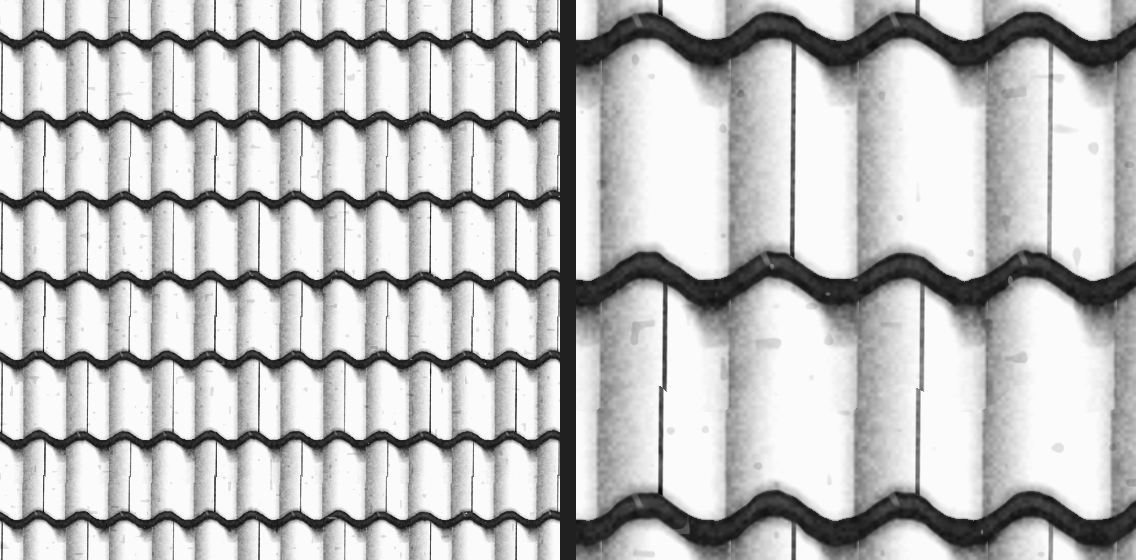
Left: the whole. Right: its middle third, enlarged.
A WebGL 1 fragment shader for this texture:

```glsl
precision highp float;
// Rows of pale rolled roof tiles with dark wavy lower lips, soft shadows and staggered seams.
uniform vec2 u_resolution;

float hash(vec2 p) {
  vec3 q = fract(vec3(p.xyx) * 0.1031);
  q += dot(q, q.yzx + 33.33);
  return fract((q.x + q.y) * q.z);
}

float noise(vec2 p) {
  vec2 i = floor(p), f = fract(p);
  f = f * f * (3.0 - 2.0 * f);
  return mix(mix(hash(i), hash(i + vec2(1.0, 0.0)), f.x),
             mix(hash(i + vec2(0.0, 1.0)), hash(i + 1.0), f.x), f.y);
}

// Brightness of a tile face: f runs across the column, t down from the lip.
float tileFace(float f, float t, float hasSeam, float seamInk) {
  float roll = pow(smoothstep(-0.05, mix(0.44, 0.56, hasSeam), f), 0.6);
  float lit = mix(0.5, 1.0, roll);

  // The neighbouring tile starts flat and bright to the right of the seam.
  float seamX = 0.49 - 0.015 * t;
  lit = mix(lit, 1.0, hasSeam * smoothstep(seamX - 0.01, seamX + 0.01, f));
  lit -= 0.16 * smoothstep(0.84, 1.0, f);

  // Shadow falling into the valley, narrowing downwards, and contact shade under the lip.
  float valleyShadow = smoothstep(0.6, 0.78, f - 0.6 * t) * (1.0 - smoothstep(0.16, 0.19, t));
  lit *= 1.0 - valleyShadow * mix(0.55, 0.15, smoothstep(0.0, 0.17, t));
  lit *= mix(0.58, 1.0, smoothstep(-0.01, 0.06, t));
  lit *= mix(0.85, 1.0, smoothstep(0.0, 0.25, t + 0.4 * f));

  // Thin seam, then a softened step to the next roll.
  float seam = 1.0 - smoothstep(0.008, 0.026, abs(f - seamX));
  lit = mix(lit, 0.2, seam * hasSeam * seamInk);
  return mix(lit, 0.56, smoothstep(0.965, 1.0, f));
}

void main() {
  vec2 uv = gl_FragCoord.xy / u_resolution;
  float u = uv.x * 13.07 - 0.562;
  float v = (1.0 - uv.y) * 7.0;
  float grain = 0.6 * noise(uv * 410.0) + 0.4 * noise(uv * 190.0 + 17.0);

  // Wavy lip: broad crests over the rolls, narrow valleys between them.
  float crestId = floor(u + 0.16);
  float crest = 1.0 - smoothstep(0.03, 0.46, abs(fract(u + 0.16) - 0.5));
  float lipTop = 0.5 - crest * (0.112 + 0.02 * (hash(vec2(crestId, 3.0)) - 0.5));
  lipTop += 0.014 * (noise(uv * vec2(170.0, 60.0)) - 0.5);
  float row = floor(v - lipTop);
  float s = fract(v - lipTop);

  // Every second row has a slight sideways jog halfway down.
  float oddRow = mod(row, 2.0);
  float jog = oddRow * step(0.55, s);
  float faceU = u + 0.025 * jog;
  float column = floor(faceU);
  float f = fract(faceU);
  float hasSeam = mod(column + row, 2.0);
  float seamInk = mix(0.5, 1.0, hash(vec2(column + 5.0, oddRow + 9.0)));

  // Face with grain that shows most where the surface is shaded.
  float lit = tileFace(f, s - 0.105, hasSeam, seamInk);
  lit -= 0.05 * (oddRow - jog) * smoothstep(0.7, 0.85, f);
  lit -= 0.3 * smoothstep(0.94, 1.0, s) * (0.3 + 0.7 * crest);
  lit += (grain - 0.5) * (0.04 + 0.45 * clamp(1.0 - lit, 0.0, 0.5));
  lit -= 0.12 * smoothstep(0.87, 0.95, noise(uv * 95.0 + 40.0));
  lit = min(lit, 0.985);

  // Dark lip with a faint worn ridge and a small notch where two tiles overlap.
  float ridge = 1.0 - smoothstep(0.008, 0.035, abs(s - 0.045));
  float lip = 0.11 + 0.09 * ridge * (0.4 + crest) + 0.14 * (grain - 0.4);
  float lapped = 1.0 - mod(crestId + row, 2.0);
  float notchX = fract(u + 0.16) - 0.44 - 0.8 * (s - 0.04);
  float notch = (1.0 - smoothstep(0.01, 0.035, abs(notchX))) * (1.0 - smoothstep(0.045, 0.07, s));
  lip += 0.2 * notch * lapped;
  lip += 0.5 * smoothstep(0.93, 0.98, noise(uv * 120.0 + 71.0)) * uv.x;

  float edge = 0.008 + 3.5 / u_resolution.y;
  float lipDistance = abs(fract(v - lipTop + 0.446) - 0.5) - 0.054;
  float shade = mix(lip, lit, smoothstep(-edge, edge, lipDistance));
  gl_FragColor = vec4(vec3(clamp(shade, 0.04, 0.985)), 1.0);
}
```
